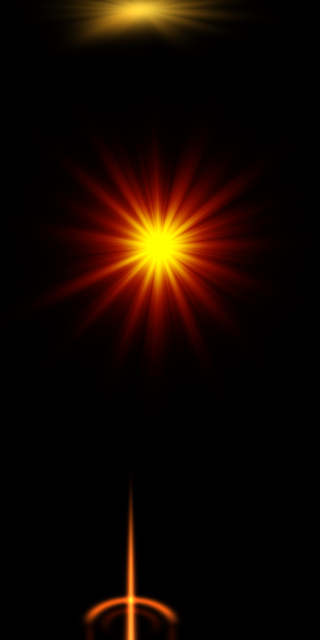
This background is drawn by a Shadertoy shader. Its source:

```glsl
// Fiery starburst on black, with a golden flare above and a glowing spike and arch below.
#define STAR_POS vec2(0.498, 1.230)
#define STAR_RED_RADIUS 0.185
#define STAR_YELLOW_RADIUS 0.107
#define RAY_SHARPNESS 220.0
#define FLARE_POS vec2(0.443, 1.970)
#define FLARE_SIZE vec2(0.175, 0.062)
#define SPIKE_X 0.409
#define SPIKE_TOP 0.545
#define ARCH_Y 0.045
#define ARCH_SIZE vec2(0.132, 0.080)

const int RAY_COUNT = 17;
// Each ray: angle in degrees, strength
const vec2 RAYS[RAY_COUNT] = vec2[RAY_COUNT](
    vec2(0.0, 0.6), vec2(20.0, 0.5), vec2(38.0, 0.9), vec2(55.0, 0.4),
    vec2(70.0, 0.8), vec2(92.0, 0.4), vec2(120.0, 1.0), vec2(138.0, 0.8),
    vec2(157.0, 0.4), vec2(174.0, 0.7), vec2(205.0, 1.2), vec2(225.0, 0.8),
    vec2(250.0, 0.8), vec2(268.0, 1.1), vec2(292.0, 0.7), vec2(312.0, 0.8),
    vec2(335.0, 0.5));

vec2 hashGradient(vec2 cell) {
    vec2 h = vec2(dot(cell, vec2(127.1, 311.7)), dot(cell, vec2(269.5, 183.3)));
    return 2.0 * fract(sin(h) * 43758.5) - 1.0;
}

float gradientNoise(vec2 p) {
    vec2 i = floor(p), f = p - i;
    vec2 u = f * f * f * (f * (f * 6.0 - 15.0) + 10.0);
    vec2 e = vec2(0.0, 1.0);
    float low = mix(dot(hashGradient(i), f), dot(hashGradient(i + e.yx), f - e.yx), u.x);
    float high = mix(dot(hashGradient(i + e.xy), f - e.xy), dot(hashGradient(i + e.yy), f - e.yy), u.x);
    return mix(low, high, u.y);
}

float gauss(float x) { return exp(-x * x); }

vec3 starburst(vec2 p) {
    float d = length(p);
    vec2 dir = p / max(d, 1e-4);
    // Broad rays plus fine angular streaks, seamless around the circle
    float rays = 0.0;
    for (int i = 0; i < RAY_COUNT; i++) {
        float angle = radians(RAYS[i].x);
        float facing = dot(dir, vec2(cos(angle), sin(angle)));
        rays += RAYS[i].y * exp(RAY_SHARPNESS * (facing - 1.0));
    }
    float streaks = gradientNoise(dir * 9.0 + 3.7) + 0.6 * gradientNoise(dir * 19.0);
    float reach = 0.84 + 0.36 * rays + 0.22 * streaks;
    float red = 1.05 * gauss(d / (STAR_RED_RADIUS * reach));
    float yellow = gauss(pow(d / (STAR_YELLOW_RADIUS * reach), 1.6));
    float halo = 0.13 * exp(-d / 0.15) * (1.0 - smoothstep(0.3, 0.52, d));
    return vec3(red + halo, 0.89 * yellow + 0.14 * red * red + 0.1 * halo, 0.005 * red);
}

vec3 goldenFlare(vec2 p) {
    vec2 q = p / FLARE_SIZE;
    float d = length(q);
    float streaks = gradientNoise(q / max(d, 1e-3) * 4.0 + 8.3);
    float glow = gauss(d / (0.95 + 0.3 * streaks));
    // Soft lobe leaning to the lower left
    vec2 axis = normalize(vec2(-0.9, -0.4));
    vec2 lobe = vec2(dot(p, axis) - 0.11, dot(p, vec2(-axis.y, axis.x)));
    glow += 0.38 * exp(-dot(lobe / vec2(0.10, 0.032), lobe / vec2(0.10, 0.032)));
    float core = gauss(length(p / vec2(0.085, 0.034)));
    return glow * vec3(0.74, 0.49, 0.08) + core * vec3(0.2, 0.30, 0.16);
}

vec3 spikeAndArch(vec2 p) {
    // Tapered spike, hotter toward its base
    float x = p.x - SPIKE_X;
    float rise = clamp(1.0 - p.y / SPIKE_TOP, 0.0, 1.0);
    float width = 0.004 + 0.012 * rise;
    float fade = smoothstep(0.0, 0.65, rise);
    vec3 color = vec3(0.95, 0.33, 0.05) * gauss(x / width) * fade;
    color += vec3(0.25, 0.38, 0.18) * gauss(x / (0.55 * width)) * fade * rise;

    // Bright upper rim with a dim inner echo
    vec2 e = (p - vec2(SPIKE_X, ARCH_Y)) / ARCH_SIZE;
    float r = length(e);
    float rim = gauss((r - 1.0) / 0.13) * smoothstep(-0.1, 0.65, e.y);
    float echo = gauss((r - 0.6) / 0.13) * smoothstep(-0.5, 0.5, e.y);
    float sides = gauss((abs(e.x) - 0.97) / 0.1) * (1.0 - smoothstep(-0.3, 0.3, e.y));
    color += vec3(0.95, 0.36, 0.06) * rim;
    color += vec3(0.22, 0.04, 0.0) * (echo + 0.7 * sides);
    return color;
}

void mainImage(out vec4 fragColor, in vec2 fragCoord) {
    // Height spans two units, centred horizontally
    vec2 p = 2.0 * (fragCoord - vec2(0.5 * iResolution.x, 0.0)) / iResolution.y;
    p.x += 0.5;
    vec3 color = vec3(0.004, 0.0, 0.0);
    color += starburst(p - STAR_POS);
    color += goldenFlare(p - FLARE_POS);
    color += spikeAndArch(p);
    fragColor = vec4(clamp(color, 0.0, 1.0), 1.0);
}
```
